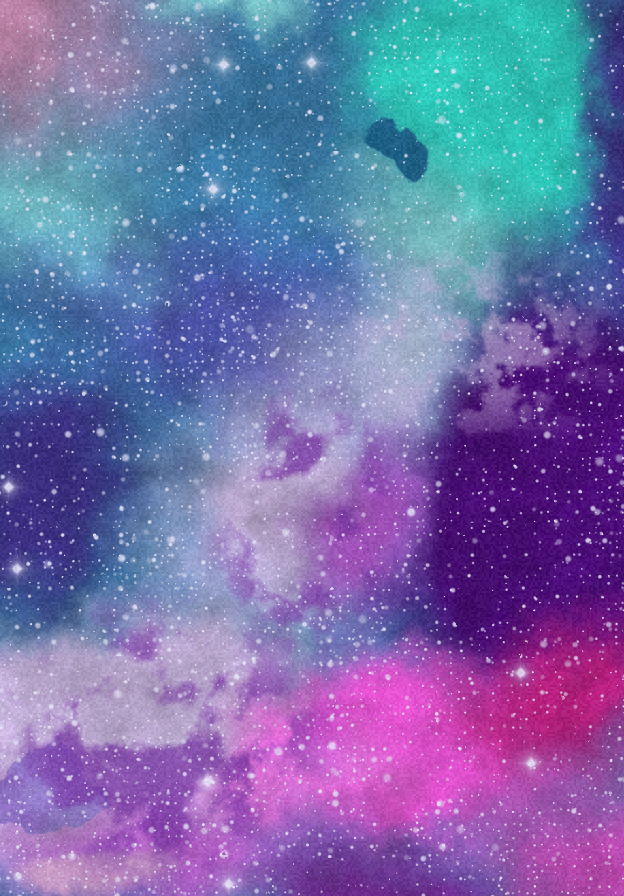
This background is drawn by a WebGL 1 fragment shader. Its source:

```glsl
precision highp float;
// Soft nebula of teal, lavender, magenta and deep violet clouds dusted with stars.

uniform vec2 u_resolution;

const vec3 BASE_BLUE = vec3(0.21, 0.44, 0.60);
const vec3 TURQUOISE = vec3(0.17, 0.73, 0.68);
const vec3 AQUA = vec3(0.46, 0.74, 0.75);
const vec3 INDIGO = vec3(0.23, 0.18, 0.50);
const vec3 DEEP_VIOLET = vec3(0.28, 0.05, 0.45);
const vec3 LAVENDER = vec3(0.72, 0.65, 0.80);
const vec3 ORCHID = vec3(0.67, 0.36, 0.74);
const vec3 MAGENTA = vec3(0.83, 0.30, 0.76);
const vec3 CRIMSON = vec3(0.68, 0.12, 0.47);
const vec3 ROSE = vec3(0.74, 0.52, 0.66);
const vec3 STAR_TINT = vec3(0.90, 0.90, 0.97);
const float WARP = 0.16;          // cloud edge distortion
const float FINE_WARP = 0.045;
const float GRAIN = 0.07;
const float GRAIN_CELLS = 420.0;  // per canvas height

float hash(vec2 p) {
  vec3 q = fract(vec3(p.xyx) * 0.1031);
  q += dot(q, q.yzx + 33.33);
  return fract((q.x + q.y) * q.z);
}

float noise(vec2 p) {
  vec2 i = floor(p), f = fract(p);
  f = f * f * (3.0 - 2.0 * f);
  return mix(mix(hash(i), hash(i + vec2(1, 0)), f.x),
             mix(hash(i + vec2(0, 1)), hash(i + vec2(1, 1)), f.x), f.y);
}

float fbm(vec2 p) {
  float sum = 0.0, amp = 0.5;
  for (int i = 0; i < 6; i++) {
    sum += amp * noise(p);
    p = mat2(1.6, 1.2, -1.2, 1.6) * p + 17.3;
    amp *= 0.53;
  }
  return sum;
}

// Elliptic coverage: 1 inside, fading over the outer share "soft" of the radius.
float blob(vec2 p, vec2 center, vec2 radius, float soft) {
  return 1.0 - smoothstep(1.0 - soft, 1.0, length((p - center) / radius));
}

void paint(inout vec3 c, vec3 tint, vec2 p, vec2 center, vec2 radius, float soft) {
  c = mix(c, tint, blob(p, center, radius, soft));
}

vec3 clouds(vec2 p) {
  vec3 c = BASE_BLUE;
  // upper sky
  paint(c, vec3(0.27, 0.30, 0.60), p, vec2(0.22, 0.65), vec2(0.32, 0.15), 0.9);
  paint(c, ROSE, p, vec2(0.0, 0.98), vec2(0.30, 0.25), 0.9);
  paint(c, mix(AQUA, BASE_BLUE, 0.2), p, vec2(0.06, 0.77), vec2(0.20, 0.16), 0.95);
  paint(c, AQUA, p, vec2(0.27, 1.01), vec2(0.12, 0.05), 0.8);
  // dark right side and bright turquoise column
  paint(c, DEEP_VIOLET, p, vec2(0.67, 0.45), vec2(0.29, 0.32), 0.5);
  paint(c, TURQUOISE, p, vec2(0.56, 0.92), vec2(0.18, 0.25), 0.5);
  paint(c, AQUA, p, vec2(0.51, 0.73), vec2(0.17, 0.13), 0.9);
  paint(c, INDIGO, p, vec2(0.73, 0.86), vec2(0.08, 0.28), 0.7);
  paint(c, INDIGO, p, vec2(0.06, 0.46), vec2(0.17, 0.15), 0.8);
  // pale diagonal band
  paint(c, mix(LAVENDER, AQUA, 0.35), p, vec2(0.43, 0.62), vec2(0.14, 0.14), 0.95);
  paint(c, LAVENDER, p, vec2(0.32, 0.45), vec2(0.19, 0.25), 0.85);
  paint(c, mix(ORCHID, DEEP_VIOLET, 0.2), p, vec2(0.43, 0.44), vec2(0.09, 0.19), 0.95);
  paint(c, LAVENDER, p, vec2(0.12, 0.18), vec2(0.32, 0.20), 0.4);
  // lower glow
  paint(c, ORCHID, p, vec2(0.22, 0.04), vec2(0.30, 0.15), 0.9);
  paint(c, MAGENTA, p, vec2(0.47, 0.17), vec2(0.26, 0.15), 0.6);
  paint(c, CRIMSON, p, vec2(0.66, 0.23), vec2(0.18, 0.13), 0.8);
  paint(c, mix(MAGENTA, LAVENDER, 0.3), p, vec2(0.35, 0.14), vec2(0.17, 0.07), 0.9);
  paint(c, mix(ORCHID, CRIMSON, 0.4), p, vec2(0.69, 0.05), vec2(0.20, 0.15), 0.9);
  paint(c, mix(DEEP_VIOLET, ORCHID, 0.4), p, vec2(0.47, 0.0), vec2(0.20, 0.10), 0.8);
  paint(c, mix(LAVENDER, ROSE, 0.6), p, vec2(0.14, 0.01), vec2(0.10, 0.04), 0.7);
  // crisp islands
  paint(c, vec3(0.54, 0.46, 0.74), p, vec2(0.05, 0.14), vec2(0.08, 0.06), 0.07);
  paint(c, vec3(0.12, 0.38, 0.53), p, vec2(0.46, 0.815), vec2(0.036, 0.03), 0.2);
  return c;
}

// One jittered star per grid cell; "share" of the cells are lit.
float stars(vec2 p, float cells, float share, float size) {
  vec2 g = p * cells, id = floor(g);
  vec2 jitter = 0.3 + 0.4 * vec2(hash(id + 3.7), hash(id + 91.3));
  float lit = step(1.0 - share, hash(id + 47.1));
  float radius = size * (0.5 + 0.5 * hash(id + 12.9));
  float bright = 0.35 + 0.65 * hash(id + 71.7);
  return lit * bright * (1.0 - smoothstep(radius * 0.3, radius, length(fract(g) - jitter)));
}

// Rare large stars: round halo, solid core and short cross spikes.
float flares(vec2 p, float cells, float share) {
  vec2 g = p * cells, id = floor(g);
  vec2 d = abs(fract(g) - 0.35 - 0.3 * vec2(hash(id + 5.1), hash(id + 29.3)));
  float r = length(d);
  float glow = 0.35 * exp(-r * r * 90.0) + exp(-r * r * 700.0);
  glow += 0.5 * exp(-min(d.x, d.y) * 60.0 - max(d.x, d.y) * 14.0);
  return step(1.0 - share, hash(id + 63.9)) * glow * (1.0 - smoothstep(0.2, 0.34, r));
}

void main() {
  vec2 p = gl_FragCoord.xy / u_resolution.y;
  vec2 coarse = vec2(fbm(p * 5.0 + 2.0), fbm(p * 5.0 + 41.0)) - 0.5;
  vec2 fine = vec2(fbm(p * 24.0 + 7.0), fbm(p * 24.0 + 63.0)) - 0.5;
  vec3 color = clouds(p + WARP * coarse + FINE_WARP * fine);

  // mottled light, violet holes in the pale band, frost along the dark rim
  float wisps = fbm(p * 11.0 + 2.5 * coarse);
  float flecks = fbm(p * 38.0 + 19.0);
  color *= 0.72 + 0.38 * wisps + 0.2 * flecks;
  float band = max(blob(p, vec2(0.34, 0.42), vec2(0.13, 0.20), 0.6),
                   blob(p, vec2(0.18, 0.17), vec2(0.24, 0.20), 0.6));
  float holes = smoothstep(0.50, 0.66, 0.5 * wisps + 0.5 * fbm(p * 26.0 + 80.0));
  color = mix(color, vec3(0.45, 0.20, 0.62), 0.75 * band * holes);
  float rim = blob(p, vec2(0.53, 0.62), vec2(0.20, 0.15), 0.8);
  color = mix(color, LAVENDER, 0.65 * rim * smoothstep(0.46, 0.70, flecks));

  // star dust, from tiny and dense to large and rare
  float cluster = 0.5 + smoothstep(0.35, 0.65, wisps);
  float light = 0.0;
  for (int i = 0; i < 4; i++) {
    float level = float(i);
    float cells = 130.0 * pow(0.64, level);
    light += stars(p + 0.37 * level, cells, (0.24 - 0.045 * level) * cluster, 0.30 - 0.02 * level);
  }
  light += flares(p + 0.03, 9.0, 0.16);
  color = mix(color, STAR_TINT, clamp(light, 0.0, 1.0) * 0.88);

  color += GRAIN * (hash(floor(p * GRAIN_CELLS)) - 0.5);
  gl_FragColor = vec4(clamp(color, 0.0, 1.0), 1.0);
}
```
